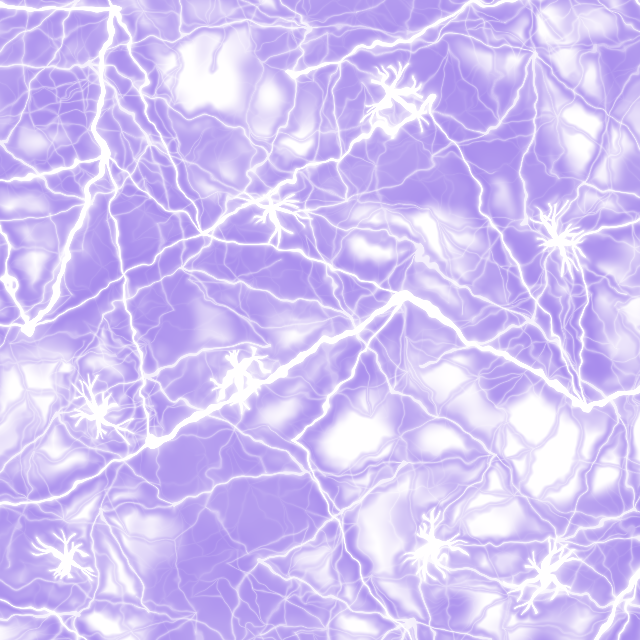
Reproduce this texture procedurally as a Shadertoy shader.

```glsl
// White branching lightning veins and bursts over lavender with soft pale clouds.
#define DEEP vec3(0.625, 0.505, 0.922)
#define PALE vec3(1.0, 0.995, 1.0)
#define BOLT_WIDTH 0.0056
#define BOLT_CELLS 3.6
#define BOLT_DENSITY 0.42
#define BURST_CELLS 4.0
#define BURST_SHARE 0.5
#define CLOUD_SCALE 6.5
#define CLOUD_LEVEL 0.45
#define JAGGEDNESS 1.0
#define BASE_TONE 0.05

const float TAU = 6.2831853;

float hash(vec2 p) {
    vec3 q = fract(p.xyx * 0.1031);
    q += dot(q, q.yzx + 33.33);
    return fract((q.x + q.y) * q.z);
}

vec2 hash2(vec2 p) { return vec2(hash(p + 17.3), hash(p + 71.9)); }

float noise(vec2 p) {
    vec2 i = floor(p), f = fract(p);
    f = f * f * (3.0 - 2.0 * f);
    return mix(mix(hash(i), hash(i + vec2(1, 0)), f.x),
               mix(hash(i + vec2(0, 1)), hash(i + 1.0), f.x), f.y);
}

float fbm(vec2 p) {
    return 0.55 * noise(p) + 0.29 * noise(p * 2.1 + 9.0) + 0.16 * noise(p * 4.3 + 23.0);
}

vec2 wiggle(vec2 p, float freq) {
    return vec2(noise(p * freq + 40.0), noise(p * freq + 90.0)) - 0.5;
}

vec2 rotate(vec2 p, float a) {
    return mat2(cos(a), sin(a), -sin(a), cos(a)) * p;
}

// x: distance to the segment, y: position along it
vec2 segment(vec2 p, vec2 a, vec2 b) {
    vec2 pa = p - a, ba = b - a;
    float t = clamp(dot(pa, ba) / dot(ba, ba), 0.0, 1.0);
    return vec2(length(pa - ba * t), t);
}

// Solid core with a fading glow
float glow(float d, float w) {
    float aa = 0.8 / iResolution.y;
    float core = (1.0 - smoothstep(w - aa, w + aa, d)) * min(1.0, w / aa);
    return max(core, 0.62 * exp(-max(d - w, 0.0) / (1.5 * w + 0.0008)));
}

vec2 node(vec2 id, float seed) { return id + 0.15 + 0.7 * hash2(id + seed); }

// Random links between jittered grid nodes; x: light, y: distance to the nearest link
vec2 boltNet(vec2 p, float cells, float width, float density, float seed) {
    vec2 g = p * cells, id = floor(g);
    vec2 result = vec2(0.0, 1.0);
    for (int y = -1; y <= 1; y++)
    for (int x = -1; x <= 1; x++) {
        vec2 a = id + vec2(x, y);
        vec2 start = node(a, seed);
        for (int k = 0; k < 4; k++) {
            vec2 link = k == 0 ? vec2(1, 0) : vec2(k - 2, 1);
            vec2 key = a + seed + float(k) * 13.7;
            if (hash(key) > density) continue;
            vec2 s = segment(g, start, node(a + link, seed));
            float d = s.x / cells, r = hash(key + 5.1);
            float flare = 1.0 + 0.8 * pow(abs(2.0 * s.y - 1.0), 8.0);
            float w = width * mix(0.3, 1.0, r * r) * flare;
            float light = glow(d, w) * (1.0 - smoothstep(0.06, 0.15, s.x));
            result = vec2(max(result.x, light), min(result.y, d));
        }
    }
    return result;
}

// Scattered stars with tapered, forked arms; x: light, y: distance
vec2 bursts(vec2 p) {
    vec2 id = floor(p * BURST_CELLS);
    vec2 result = vec2(0.0, 1.0);
    for (int n = 0; n < 9; n++) {
        vec2 cell = id + vec2(n % 3 - 1, n / 3 - 1);
        vec2 q = p - (cell + 0.25 + 0.5 * hash2(cell + 7.0)) / BURST_CELLS;
        if (hash(cell + 3.3) > BURST_SHARE || length(q) > 0.14) continue;
        for (int k = 0; k < 6; k++) {
            vec2 rnd = hash2(cell + float(k) * 11.3);
            float angle = (float(k) + 0.8 * rnd.x) * TAU / 6.0;
            float reach = mix(0.03, 0.075, rnd.y);
            vec2 dir = vec2(cos(angle), sin(angle));
            vec2 arm = segment(q, vec2(0), dir * reach);
            vec2 fork = dir * reach * 0.5;
            vec2 twigA = segment(q, fork, fork + rotate(dir, 0.7) * reach * 0.4);
            vec2 twigB = segment(q, fork, fork + rotate(dir, -0.6) * reach * 0.5);
            float light = glow(arm.x, mix(0.0065, 0.0015, arm.y));
            float twigs = min(twigA.x, twigB.x);
            light = max(light, glow(twigs, 0.0024));
            result = vec2(max(result.x, light), min(result.y, min(arm.x, twigs)));
        }
    }
    return result;
}

void mainImage(out vec4 fragColor, in vec2 fragCoord) {
    vec2 p = fragCoord / iResolution.y;
    vec2 q = p + JAGGEDNESS * (0.03 * wiggle(p, 11.0) + 0.016 * wiggle(p, 34.0)
                             + 0.007 * wiggle(p, 85.0));

    // Vein layers, from thick bolts to hairs
    vec2 major = boltNet(rotate(q, 0.35), BOLT_CELLS, BOLT_WIDTH, BOLT_DENSITY, 3.0);
    vec2 mid = boltNet(rotate(q, 1.1) + 2.0, 6.5, 0.0028, 0.42, 31.0);
    vec2 fine = boltNet(rotate(q, 0.7) + 5.0, 12.0, 0.0014, 0.45, 57.0);
    vec2 hair = boltNet(rotate(q, 0.2) + 8.0, 22.0, 0.0009, 0.5, 83.0);
    vec2 star = bursts(q);
    float tangle = smoothstep(0.42, 0.7, noise(p * 5.0 + 60.0));

    // Clouds keep clear of the veins, leaving lavender rims
    float cloud = smoothstep(CLOUD_LEVEL, CLOUD_LEVEL + 0.22, fbm(p * CLOUD_SCALE + 4.0));
    cloud *= smoothstep(0.008, 0.04, major.y) * smoothstep(0.002, 0.02, mid.y);
    cloud *= smoothstep(0.003, 0.022, star.y);
    cloud *= mix(0.5, 1.0, smoothstep(0.001, 0.009, fine.y));

    float tone = BASE_TONE + 0.3 * fbm(p * 9.0 + 30.0) * smoothstep(0.0, 0.035, major.y);
    tone = mix(tone, 1.0, cloud);
    float dark = (1.0 - tone) * (1.0 - major.x) * (1.0 - 0.85 * mid.x) * (1.0 - star.x);
    dark *= (1.0 - 0.6 * fine.x) * (1.0 - mix(0.15, 0.65, tangle) * hair.x);
    fragColor = vec4(mix(PALE, DEEP, dark), 1.0);
}
```
